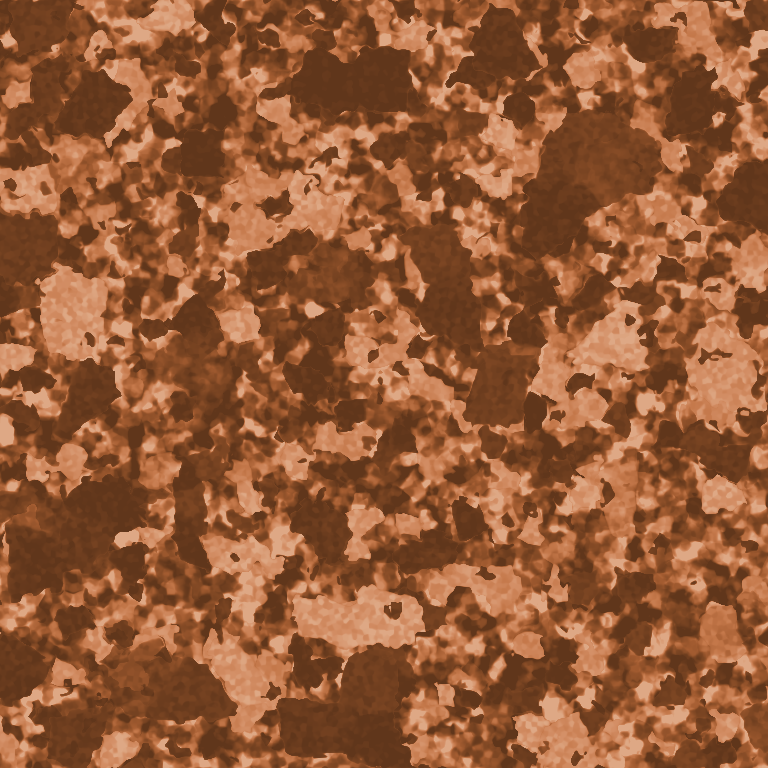
This texture is drawn by a three.js fragment shader. Its source:

```glsl
#define UMBER vec3(0.375, 0.210, 0.105)
#define BROWN vec3(0.50, 0.28, 0.14)
#define RUST vec3(0.64, 0.36, 0.19)
#define CLAY vec3(0.77, 0.47, 0.29)
#define PEACH vec3(0.83, 0.56, 0.40)
#define CREAM vec3(0.87, 0.66, 0.52)
#define BLOB_SCALE 13.0
#define GRAIN_SCALE 27.0
#define CRUMB_SCALE 48.0
#define EDGE_SHARPNESS 520.0
#define RAGGEDNESS 0.012
#define MOTTLE 0.17

varying vec2 vUv;

vec3 hash3(vec2 cell) {
  vec3 q = fract(cell.xyx * vec3(0.1031, 0.1030, 0.0973));
  q += dot(q, q.yxz + 33.33);
  return fract((q.xxy + q.yzz) * q.zyx);
}

// Cellular noise: one random tone per cell, blended softly at the borders.
float cellTone(vec2 uv, float scale, float seed) {
  vec2 p = uv * scale;
  vec2 cell = floor(p);
  vec2 local = fract(p);
  float sharpness = max(EDGE_SHARPNESS / scale, 7.0);
  float toneSum = 0.0;
  float weightSum = 0.0;
  for (int y = -1; y <= 1; y++) {
    for (int x = -1; x <= 1; x++) {
      vec2 offset = vec2(float(x), float(y));
      vec3 rnd = hash3(cell + offset + seed * vec2(37.0, 91.0));
      vec2 toSeed = offset + 0.08 + 0.84 * rnd.xy - local;
      float sizeBonus = 0.22 * fract(rnd.z * 17.0);
      float weight = exp(-sharpness * (dot(toSeed, toSeed) - sizeBonus));
      toneSum += weight * rnd.z;
      weightSum += weight;
    }
  }
  return toneSum / weightSum;
}

// Overlays the darkest and lightest cells as solid pieces.
float addPieces(float tone, float cells, float darkShare, float lightShare) {
  float dark = 1.0 - smoothstep(darkShare - 0.03, darkShare + 0.05, cells);
  float lightStart = 1.0 - lightShare;
  float light = smoothstep(lightStart - 0.05, lightStart + 0.03, cells);
  tone = mix(tone, 0.08 + 0.22 * cells / darkShare, dark);
  return mix(tone, 0.80 + 0.12 * (cells - lightStart) / lightShare, light);
}

float ramp(float from, float to, float tone) {
  return clamp((tone - from) / (to - from), 0.0, 1.0);
}

vec3 stoneColor(float tone) {
  vec3 color = mix(UMBER, BROWN, ramp(0.10, 0.36, tone));
  color = mix(color, RUST, ramp(0.36, 0.58, tone));
  color = mix(color, CLAY, ramp(0.58, 0.745, tone));
  color = mix(color, PEACH, ramp(0.745, 0.88, tone));
  return mix(color, CREAM, ramp(0.88, 0.97, tone));
}

void main() {
  // Ragged grain outlines
  vec2 wobble = vec2(cellTone(vUv, 75.0, 1.0), cellTone(vUv, 75.0, 2.0));
  vec2 uv = vUv + RAGGEDNESS * (wobble - 0.5);

  // Fine crumbs, gathered into lighter and darker regions
  float crumbs = 0.6 * cellTone(uv, CRUMB_SCALE, 3.0) + 0.4 * cellTone(vUv, 88.0, 4.0);
  float region = cellTone(uv, 9.0, 5.0) - 0.5;
  float tone = 0.5 + 1.6 * (crumbs - 0.5) + 0.25 * region;

  // Medium grains, then large blobs
  tone = addPieces(tone, cellTone(uv, GRAIN_SCALE, 6.0), 0.17, 0.18);
  tone = addPieces(tone, cellTone(uv, BLOB_SCALE, 7.0), 0.18, 0.08);

  // Dark pits and faint surface mottling
  float pits = smoothstep(0.87, 0.95, cellTone(uv, 64.0, 8.0));
  tone = mix(tone, 0.10, 0.85 * pits);
  tone += MOTTLE * (cellTone(vUv, 150.0, 9.0) - 0.5);

  gl_FragColor = vec4(stoneColor(tone), 1.0);
}
```
